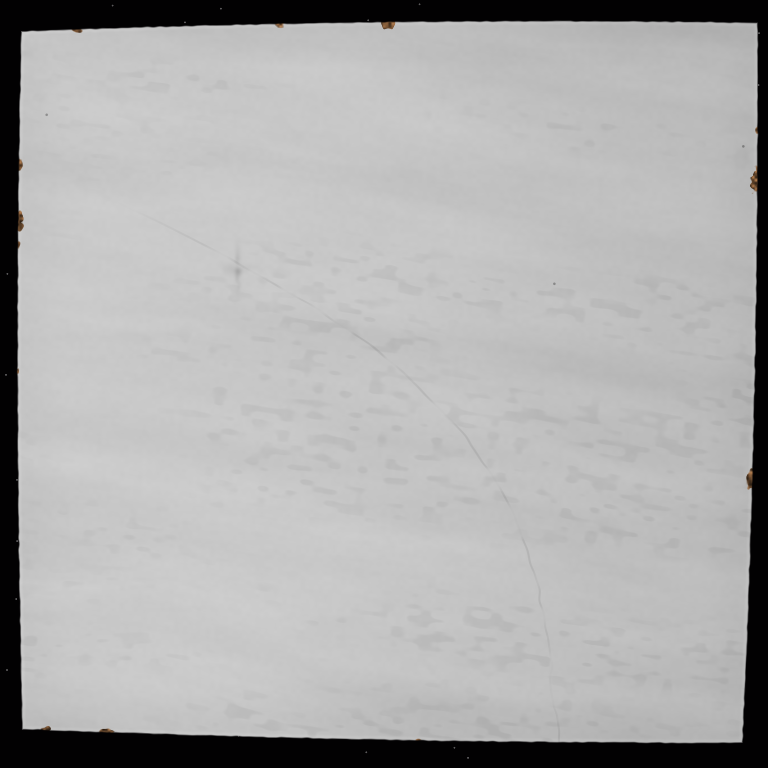
Reproduce this texture procedurally as a three.js fragment shader.

```glsl
#define MARBLE_LIGHT 0.788
#define SIDE_SHADE 0.055
#define STREAK_DEPTH 0.055
#define FLECK_DEPTH 0.030
#define CRACK_DEPTH 0.055
#define EDGE_BOW 0.028
#define EDGE_SOFT 0.0014
#define CHIP_COUNT 14
#define VOID_COLOR vec3(0.008, 0.003, 0.008)
#define CLAY_COLOR vec3(0.50, 0.35, 0.22)

varying vec2 vUv;

float hash(vec2 p) {
  vec3 q = fract(vec3(p.xyx) * 0.1031);
  q += dot(q, q.yzx + 33.33);
  return fract((q.x + q.y) * q.z);
}

float noise(vec2 p) {
  vec2 i = floor(p), f = fract(p);
  f = f * f * (3.0 - 2.0 * f);
  return mix(mix(hash(i), hash(i + vec2(1, 0)), f.x),
             mix(hash(i + vec2(0, 1)), hash(i + vec2(1, 1)), f.x), f.y);
}

float fbm(vec2 p) {
  float sum = 0.0, amp = 0.5;
  for (int i = 0; i < 5; i++) {
    sum += amp * noise(p);
    p = p * 2.03 + 17.3;
    amp *= 0.5;
  }
  return sum;
}

// Slab outline: four slightly bowed sides, as left, right, bottom, top
vec4 sides(vec2 p) {
  vec2 bow = EDGE_BOW * p * (1.0 - p);
  return vec4(mix(0.031, 0.029, p.y) - bow.y,
              mix(0.965, 0.986, p.y) + bow.y,
              mix(0.052, 0.033, p.x) - bow.x * 0.8,
              mix(0.958, 0.970, p.x) + bow.x);
}

float slabInset(vec2 p) {
  vec4 s = sides(p);
  return min(min(p.x - s.x, s.y - p.x), min(p.y - s.z, s.w - p.y));
}

// Small broken bites scattered along the sides
float chipMask(vec2 p) {
  float mask = 0.0;
  float ragged = 0.55 + 0.9 * noise(p * 190.0);
  for (int i = 0; i < CHIP_COUNT; i++) {
    float id = float(i), side = mod(id, 4.0);
    float along = mix(0.03, 0.97, hash(vec2(id, 4.7)));
    vec4 s = sides(vec2(along));
    vec2 c = side < 1.0 ? vec2(s.x, along) : side < 2.0 ? vec2(s.y, along)
           : side < 3.0 ? vec2(along, s.z) : vec2(along, s.w);
    float h = hash(vec2(id, 9.1));
    float radius = mix(0.002, 0.009, h * h) * ragged;
    vec2 stretch = side < 2.0 ? vec2(1.0, 0.6) : vec2(0.6, 1.0);
    float d = length((p - c) * stretch) - radius;
    mask = max(mask, 1.0 - smoothstep(-0.001, 0.001, d));
  }
  return mask;
}

// Hairline that falls from upper left and steepens to the bottom
float crackMask(vec2 p) {
  float h = max(p.y - 0.04, 0.0);
  float x = 0.725 - 1.525 * pow(h, 2.69) + 0.022 * (noise(vec2(p.y * 9.0, 3.0)) - 0.5)
          + 0.005 * (noise(vec2(p.y * 60.0, 8.0)) - 0.5);
  float slope = 4.1 * pow(h, 1.69);
  float d = abs(p.x - x) / sqrt(1.0 + slope * slope);
  float broken = smoothstep(0.25, 0.75, noise(p * 45.0));
  float ends = 1.0 - smoothstep(0.66, 0.75, p.y);
  return (1.0 - smoothstep(0.0004, 0.0022, d)) * mix(0.15, 1.0, broken) * ends;
}

// Sparse round dots, at most one per grid cell
float dots(vec2 p, float cells, float density, float radius) {
  vec2 id = floor(p * cells);
  vec2 c = (id + 0.2 + 0.6 * vec2(hash(id + 3.1), hash(id + 7.7))) / cells;
  float on = step(1.0 - density, hash(id + 51.0));
  return on * (1.0 - smoothstep(0.3 * radius, radius, length(p - c)));
}

float marbleTone(vec2 p, float inset) {
  vec2 q = vec2(p.x - 0.14 * p.y, p.y + 0.14 * p.x);
  q.y += 0.025 * (noise(q * 5.0) - 0.5);
  float cloud = fbm(q * vec2(2.5, 5.0) + 4.0);
  float streak = fbm(q * vec2(4.0, 24.0) + 11.0);
  float patchy = smoothstep(0.42, 0.66, fbm(q * vec2(3.0, 11.0) + 31.0));
  float fleck = smoothstep(0.58, 0.85, noise(q * vec2(55.0, 130.0)));

  float tone = MARBLE_LIGHT;
  tone -= SIDE_SHADE * smoothstep(0.3, 1.0, p.x + 0.35 * (cloud - 0.48));
  tone -= 0.018 * smoothstep(0.3, 0.5, abs(p.y - 0.5));
  tone -= 0.018 * (1.0 - smoothstep(0.0, 0.07, inset));
  tone -= STREAK_DEPTH * (streak - 0.47);
  tone -= FLECK_DEPTH * fleck * (0.12 + patchy);
  tone += 0.010 * (noise(p * 170.0) - 0.5);
  tone -= CRACK_DEPTH * crackMask(p);
  tone -= 0.22 * dots(p, 9.0, 0.05, 0.0025);

  // Rubbed smudge: a short upright stroke crossed by a flat one
  vec2 m = abs(p - vec2(0.31, 0.65));
  float smudge = exp(-dot(m, m * vec2(60000.0, 1500.0)))
               + 0.6 * exp(-dot(m, m * vec2(1500.0, 16000.0)));
  return tone - 0.10 * smudge * noise(p * vec2(150.0, 110.0));
}

void main() {
  vec2 p = vUv;
  float inset = slabInset(p) + 0.0012 * (noise(p * 120.0) - 0.5);
  float slab = smoothstep(-EDGE_SOFT, EDGE_SOFT, inset);
  float rim = smoothstep(0.0, 0.002, inset) * (1.0 - smoothstep(0.002, 0.006, inset));

  vec3 stone = vec3(marbleTone(p, inset) + 0.025 * rim);
  vec3 clay = CLAY_COLOR * (0.35 + 1.1 * noise(p * 260.0));
  stone = mix(stone, clay, chipMask(p));

  vec3 backdrop = VOID_COLOR + 0.35 * dots(p, 60.0, 0.03, 0.0018);
  gl_FragColor = vec4(mix(backdrop, stone, slab), 1.0);
}
```
